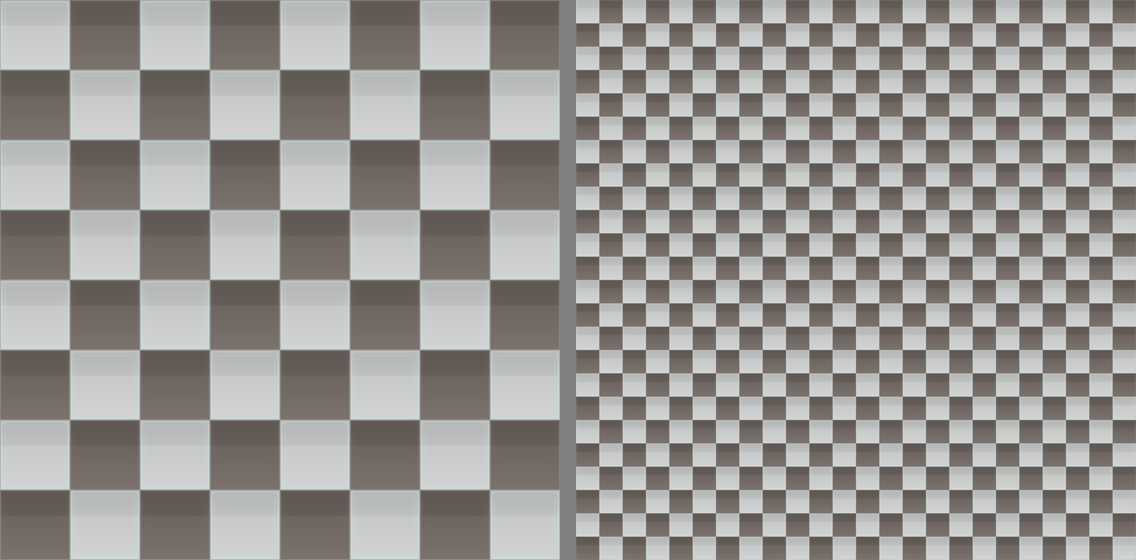
Left: one tile. Right: repeated 3 by 3.
This pattern is drawn by a Shadertoy shader. Its source:

```glsl
// Glossy checkerboard of 8 by 8 glass tiles, pale grey and warm brown.
// Each tile has a two-step vertical sheen, a tinted rim and a faint rounded
// bevel line, all driven by distance to the tile edge; thin seams divide them.

const float TILES = 8.0;           // even, so the checker wraps
const float SHEEN_EDGE = 0.635;    // height of the sheen step within a tile
const float SEAM_HALF = 0.007;     // widths are in tile units
const float RIM_INSET = 0.024;
const float RIM_WIDTH = 0.011;
const float RIM_GLOW = 0.035;
const float BEVEL_INSET = 0.085;
const float BEVEL_WIDTH = 0.010;
const float CORNER_RADIUS = 0.09;

const vec3 LIGHT_SHADE_TOP = vec3(0.705, 0.710, 0.710);
const vec3 LIGHT_SHADE_LOW = vec3(0.745, 0.750, 0.750);
const vec3 LIGHT_BODY_TOP = vec3(0.780, 0.785, 0.785);
const vec3 LIGHT_BODY_LOW = vec3(0.825, 0.828, 0.825);
const vec3 LIGHT_RIM = vec3(0.790, 0.865, 0.860);

const vec3 DARK_SHADE_TOP = vec3(0.365, 0.335, 0.318);
const vec3 DARK_SHADE_LOW = vec3(0.395, 0.362, 0.345);
const vec3 DARK_BODY_TOP = vec3(0.425, 0.392, 0.375);
const vec3 DARK_BODY_LOW = vec3(0.482, 0.448, 0.430);
const vec3 DARK_RIM = vec3(0.490, 0.440, 0.422);

const vec3 SEAM = vec3(0.590, 0.600, 0.590);

// Signed distance to a rounded square centred on the origin
float roundedSquare(vec2 p, float halfSize, float radius) {
    vec2 q = abs(p) - halfSize + radius;
    return length(max(q, 0.0)) + min(max(q.x, q.y), 0.0) - radius;
}

// Soft line centred on d = 0, fading as it gets thinner than a pixel
float softLine(float d, float width, float px) {
    float w = max(width, 0.7 * px);
    return exp(-d * d / (w * w)) * width / w;
}

// Vertical gradient with a darker reflection across the upper part
vec3 sheen(float y, float px, vec3 shadeTop, vec3 shadeLow, vec3 bodyTop, vec3 bodyLow) {
    vec3 body = mix(bodyLow, bodyTop, clamp(y / SHEEN_EDGE, 0.0, 1.0));
    vec3 shade = mix(shadeLow, shadeTop, clamp((y - SHEEN_EDGE) / (1.0 - SHEEN_EDGE), 0.0, 1.0));
    return mix(body, shade, smoothstep(-px, px, y - SHEEN_EDGE));
}

void mainImage(out vec4 fragColor, in vec2 fragCoord) {
    vec2 grid = fragCoord / iResolution.xy * TILES;
    float px = TILES / min(iResolution.x, iResolution.y);
    vec2 cell = floor(grid);
    vec2 uv = fract(grid);
    vec2 p = uv - 0.5;
    bool isLight = mod(cell.x + cell.y, 2.0) > 0.5;

    // Tile face
    vec3 color = isLight
        ? sheen(uv.y, px, LIGHT_SHADE_TOP, LIGHT_SHADE_LOW, LIGHT_BODY_TOP, LIGHT_BODY_LOW)
        : sheen(uv.y, px, DARK_SHADE_TOP, DARK_SHADE_LOW, DARK_BODY_TOP, DARK_BODY_LOW);
    vec3 rimColor = isLight ? LIGHT_RIM : DARK_RIM;

    // Tinted rim: glow, bright line and inner bevel; weaker near the top
    float edge = 0.5 - max(abs(p.x), abs(p.y));
    float inner = -roundedSquare(p, 0.5, CORNER_RADIUS);
    float strength = (isLight ? 1.0 : 0.6) * mix(1.0, 0.6, smoothstep(0.4, 1.0, uv.y));
    float rim = 0.55 * exp(-max(inner, 0.0) / RIM_GLOW);
    rim += 0.45 * softLine(inner - RIM_INSET, RIM_WIDTH, px);
    rim += 0.22 * softLine(inner - BEVEL_INSET, BEVEL_WIDTH, px);
    color = mix(color, rimColor, clamp(rim * strength, 0.0, 1.0));

    // Seam between tiles
    float seam = 1.0 - smoothstep(SEAM_HALF - 0.5 * px, SEAM_HALF + 0.5 * px, edge);
    color = mix(color, SEAM, seam);

    fragColor = vec4(color, 1.0);
}
```
